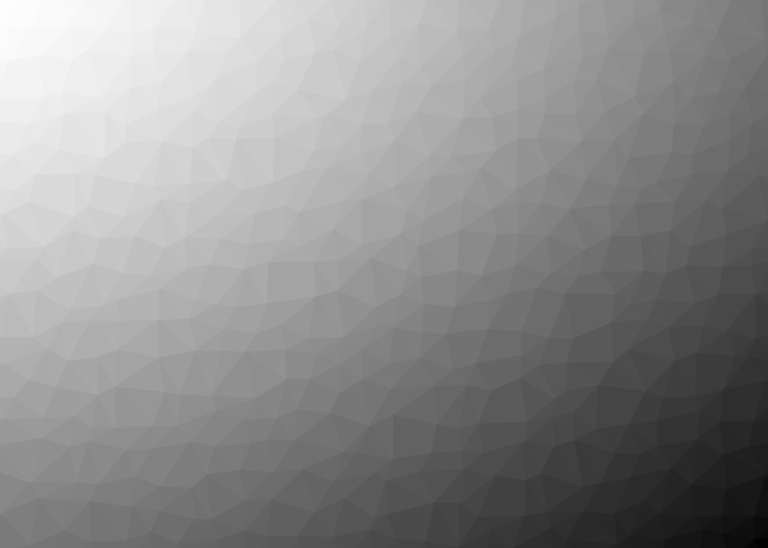
Give the GLSL for this background, as a WebGL 1 fragment shader.

```glsl
precision highp float;

uniform vec2 u_resolution;

const float ROWS = 18.25;          // mesh cells over the canvas height
const float JITTER = 0.74;         // vertex scatter, as a share of a cell
const vec2 MESH_SHIFT = vec2(0.3, 0.2);
const vec2 RAMP_BEND = vec2(0.66, -0.38); // lift of the lightness ramp

vec2 hash2(vec2 cell) {
  vec2 k = vec2(dot(cell, vec2(127.1, 311.7)), dot(cell, vec2(269.5, 183.3)));
  return fract(sin(k) * 43758.545);
}

vec2 meshVertex(vec2 cell) {
  return cell + 0.5 + JITTER * (hash2(cell) - 0.5);
}

float cross2(vec2 a, vec2 b) {
  return a.x * b.y - a.y * b.x;
}

// Perceptual lightness along each axis, from light to dark
vec2 lightnessRamp(vec2 t) {
  return (1.0 - t) * (1.0 + t * (RAMP_BEND.x + RAMP_BEND.y * t));
}

float lightnessToGray(float lightness) {
  float f = (lightness + 0.16) / 1.16;
  float luminance = lightness < 0.08 ? lightness / 9.033 : f * f * f;
  return luminance < 0.0031 ? 12.92 * luminance
                            : 1.055 * pow(luminance, 1.0 / 2.4) - 0.055;
}

float facetGray(vec2 center) {
  float aspect = u_resolution.x / u_resolution.y;
  vec2 uv = (center - MESH_SHIFT) / (ROWS * vec2(aspect, 1.0));
  vec2 t = clamp(vec2(uv.x, 1.0 - uv.y), 0.0, 1.0);
  return lightnessToGray(dot(lightnessRamp(t), vec2(0.5)));
}

// Signed distance to an edge, positive on its left
float edgeDistance(vec2 p, vec2 a, vec2 b) {
  return cross2(normalize(b - a), p - a);
}

// Returns the weighted gray and the smooth coverage of one facet
vec2 facet(vec2 p, vec2 a, vec2 b, vec2 c, float pixel) {
  float inside = min(edgeDistance(p, a, b),
                     min(edgeDistance(p, b, c), edgeDistance(p, c, a)));
  float coverage = clamp(0.5 + inside / pixel, 0.0, 1.0);
  return coverage * vec2(facetGray((a + b + c) / 3.0), 1.0);
}

// Splits a quad along the diagonal that gives the rounder triangles
vec2 quadFacets(vec2 p, vec2 cell, float pixel) {
  vec2 a = meshVertex(cell);
  vec2 b = meshVertex(cell + vec2(1.0, 0.0));
  vec2 c = meshVertex(cell + vec2(1.0, 1.0));
  vec2 d = meshVertex(cell + vec2(0.0, 1.0));
  float angleSum = cross2(c - b, a - b) * dot(a - d, c - d)
                 + dot(c - b, a - b) * cross2(a - d, c - d);
  if (angleSum > 0.0) {
    return facet(p, a, b, c, pixel) + facet(p, a, c, d, pixel);
  }
  return facet(p, a, b, d, pixel) + facet(p, b, c, d, pixel);
}

void main() {
  float pixel = ROWS / u_resolution.y;
  vec2 p = gl_FragCoord.xy * pixel + MESH_SHIFT;
  vec2 cell = floor(p);

  // Only four quads can reach into a cell
  vec2 sum = vec2(0.0);
  for (int j = -1; j <= 0; j++) {
    for (int i = -1; i <= 0; i++) {
      sum += quadFacets(p, cell + vec2(float(i), float(j)), pixel);
    }
  }
  gl_FragColor = vec4(vec3(sum.x / max(sum.y, 0.0001)), 1.0);
}
```
